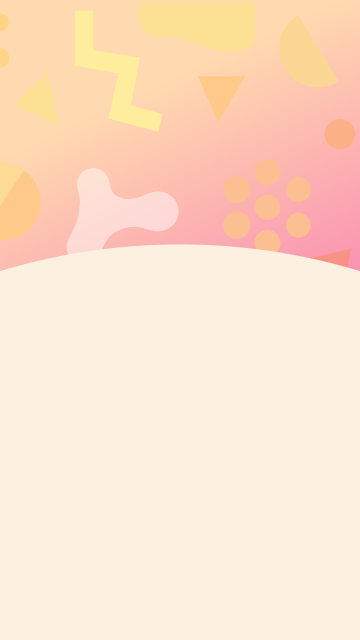
Reproduce this background procedurally as a Shadertoy shader.

```glsl
float circle(vec2 p, vec2 centre, float radius) {
    return length(p - centre) - radius;
}

float capsule(vec2 p, vec2 a, vec2 b, float radius) {
    vec2 ab = b - a;
    float t = clamp(dot(p - a, ab) / dot(ab, ab), 0.0, 1.0);
    return length(p - a - ab * t) - radius;
}

float smoothUnion(float a, float b, float k) {
    float h = max(k - abs(a - b), 0.0) / k;
    return min(a, b) - h * h * k * 0.25;
}

// Signed distance to the line a-b, positive on its left
float halfPlane(vec2 p, vec2 a, vec2 b) {
    return dot(p - a, normalize(vec2(b.y - a.y, a.x - b.x)));
}

// Corners run clockwise, with y pointing down
float triangle(vec2 p, vec2 a, vec2 b, vec2 c) {
    float edges = max(halfPlane(p, a, b), max(halfPlane(p, b, c), halfPlane(p, c, a)));
    vec2 middle = (a + b + c) / 3.0;
    float reach = max(length(a - middle), max(length(b - middle), length(c - middle)));
    return max(edges, length(p - middle) - reach);
}

float zigzag(vec2 p) {
    vec2 v[10] = vec2[10](
        vec2(20.8, 3.0), vec2(25.9, 3.0), vec2(25.9, 13.9), vec2(38.9, 16.0),
        vec2(36.3, 29.2), vec2(45.1, 31.7), vec2(44.0, 36.6), vec2(30.1, 32.9),
        vec2(32.9, 20.4), vec2(20.8, 18.3));
    float d = 1e5, side = 1.0;
    for (int i = 0, j = 9; i < 10; j = i++) {
        d = min(d, capsule(p, v[i], v[j], 0.0));
        vec2 e = v[j] - v[i], w = p - v[i];
        bvec3 c = bvec3(p.y >= v[i].y, p.y < v[j].y, e.x * w.y > e.y * w.x);
        if (all(c) || all(not(c))) side = -side;
    }
    return side * d;
}

// Hanging panel with a wavy lower edge
float wavyPanel(vec2 p) {
    float bottom = 10.2 + 3.9 * smoothstep(47.0, 62.0, p.x);
    vec2 halfSize = vec2(16.1, (bottom - 0.5) * 0.5);
    vec2 q = p - vec2(54.8, 0.5 + halfSize.y);
    float corner = q.y > 0.0 ? 4.7 : 0.7;
    q = abs(q) - halfSize + corner;
    return length(max(q, 0.0)) + min(max(q.x, q.y), 0.0) - corner;
}

float threeLobes(vec2 p) {
    vec2 hub = vec2(27.8, 59.7);
    float d = capsule(p, vec2(25.9, 51.2), hub, 4.5);
    d = smoothUnion(d, capsule(p, vec2(23.3, 68.6), hub, 4.8), 2.5);
    float arm = smoothUnion(capsule(p, vec2(42.0, 58.8), hub, 3.9),
                            circle(p, vec2(44.2, 58.7), 5.4), 3.0);
    return smoothUnion(d, arm, 4.0);
}

// One dot ringed by six
float dotCluster(vec2 p) {
    vec2 centre = vec2(74.3, 57.6);
    float d = circle(p, centre, 3.5);
    for (int i = 0; i < 6; i++) {
        float angle = radians(30.0 + 60.0 * float(i));
        vec2 spoke = vec2(cos(angle), sin(angle));
        d = min(d, circle(p, centre + 9.9 * spoke, 3.6 - 0.2 * spoke.x));
    }
    return d;
}

void mainImage(out vec4 fragColor, in vec2 fragCoord) {
    // Percent of the canvas width, measured from the top left
    vec2 p = vec2(fragCoord.x, iResolution.y - fragCoord.y) * 100.0 / iResolution.x;
    float pixel = 100.0 / iResolution.x;
    #define paint(d, tint, alpha) col = mix(col, tint, (alpha) * clamp(0.5 - (d) / pixel, 0.0, 1.0))

    vec3 yellow = vec3(0.99, 0.88, 0.58);
    vec3 amber = vec3(1.0, 0.79, 0.54);

    // Diagonal glow from peach to pink
    float glow = clamp((dot(p, vec2(0.42, 0.907)) - 40.0) / 69.0, 0.0, 1.0);
    vec3 col = mix(vec3(1.0, 0.85, 0.69), vec3(0.98, 0.58, 0.7), glow);

    // Upper shapes
    paint(min(circle(p, vec2(-0.2, 6.2), 2.6), circle(p, vec2(-0.2, 16.1), 2.7)), vec3(1.0, 0.83, 0.53), 1.0);
    paint(wavyPanel(p), yellow, 1.0);
    paint(zigzag(p), vec3(1.0, 0.93, 0.62), 1.0);
    paint(triangle(p, vec2(13.2, 20.2), vec2(16.5, 34.9), vec2(4.0, 29.0)), yellow, 1.0);
    paint(triangle(p, vec2(55.0, 21.2), vec2(68.2, 21.2), vec2(60.6, 34.0)), amber, 1.0);
    float halfDisc = max(circle(p, vec2(88.4, 13.4), 10.8), halfPlane(p, vec2(82.9, 4.2), vec2(94.2, 22.7)));
    paint(halfDisc, vec3(0.99, 0.84, 0.58), 1.0);
    paint(circle(p, vec2(94.4, 37.3), 4.2), vec3(0.99, 0.69, 0.52), 1.0);

    // Lower shapes
    float disc = circle(p, vec2(0.7, 56.1), 10.6);
    paint(disc, amber, 1.0);
    paint(max(disc, halfPlane(p, vec2(6.5, 47.5), vec2(0.0, 57.2))), vec3(0.99, 0.86, 0.58), 1.0);
    paint(threeLobes(p), vec3(1.0), 0.47);
    paint(dotCluster(p), vec3(0.99, 0.75, 0.57), 1.0);
    paint(triangle(p, vec2(97.5, 69.1), vec2(96.3, 76.0), vec2(85.0, 72.0)), vec3(0.98, 0.57, 0.52), 1.0);

    // Cream hill
    paint(circle(p, vec2(50.0, 240.4), 172.5), vec3(0.99, 0.941, 0.88), 1.0);
    fragColor = vec4(col, 1.0);
}
```
